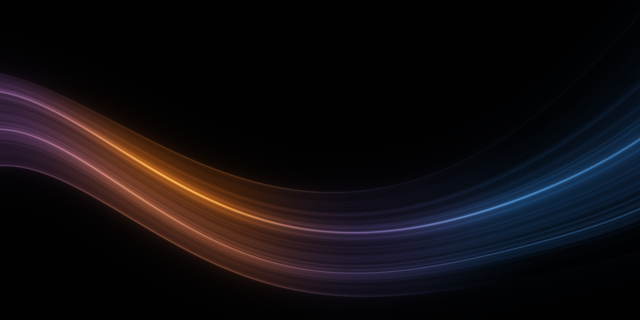
Give the GLSL for this background, as a Shadertoy shader.

```glsl
float hash(float n) {
    return fract(sin(n * 127.1) * 43758.5453);
}

float bump(float x, float center, float width) {
    float d = (x - center) / width;
    return exp(-d * d);
}

// Heights of the four guide curves, top to bottom, as quintics in Newton form
vec4 guides(float u) {
    float k = u * 5.0;
    vec4 h = vec4(-0.104, -0.176, -0.234, -0.228)
           + (k - 4.0) / 5.0 * vec4(0.078, 0.164, 0.221, 0.212);
    h = vec4(0.142, 0.156, 0.186, 0.184) + (k - 3.0) / 4.0 * h;
    h = vec4(0.008, -0.001, -0.021, -0.038) + (k - 2.0) / 3.0 * h;
    h = vec4(-0.1745, -0.1966, -0.190, -0.159) + (k - 1.0) / 2.0 * h;
    return vec4(0.771, 0.7135, 0.596, 0.482) + k * h;
}

// Blend of neighbouring guides; s runs from 0 (top) to 3 (bottom)
float alongRibbon(vec4 g, float s) {
    vec3 t = clamp(s - vec3(0.0, 1.0, 2.0), 0.0, 1.0);
    return g.x + dot(t, g.yzw - g.xyz);
}

vec3 ribbonTint(float u, float s) {
    vec3 orange = mix(vec3(1.0, 0.46, 0.13), vec3(0.95, 0.47, 0.30), smoothstep(0.9, 2.0, s));
    vec3 tint = mix(vec3(0.56, 0.34, 0.62), orange, smoothstep(0.0, 0.23, u));
    tint = mix(tint, vec3(0.43, 0.34, 0.66), smoothstep(0.34, 0.58, u));
    return mix(tint, vec3(0.17, 0.47, 0.83), smoothstep(0.54, 0.84, u));
}

void mainImage(out vec4 fragColor, in vec2 fragCoord) {
    vec2 uv = fragCoord / iResolution.xy;
    float u = uv.x, y = uv.y;
    float aspect = iResolution.x / iResolution.y;
    float pixel = 1.0 / iResolution.y;

    // Ribbon coordinates and slope correction
    vec4 g = guides(u);
    vec4 slope = (guides(u + 0.005) - g) / (0.005 * aspect);
    vec4 lean = inversesqrt(1.0 + slope * slope);
    vec3 part = clamp((g.xyz - y) / (g.xyz - g.yzw), 0.0, 1.0);
    float s = part.x + part.y + part.z;
    vec3 tint = ribbonTint(u, s);
    float right = smoothstep(0.5, 0.85, u);
    float above = (y - g.x) * lean.x;
    float below = (g.w - y) * lean.w;
    float inside = smoothstep(pixel, -pixel, max(above, below));

    // Translucent body and the haze around it
    float body = mix(0.19 + 0.06 * bump(s, 1.6, 0.8), 0.24 * bump(s, 1.2, 0.65), right);
    body *= 1.0 - 0.4 * bump(u, 0.55, 0.16);
    float light = body * inside;
    float outer = max(max(above, below), 0.0);
    light += (1.0 - inside) * 0.07 * exp(-outer / 0.045) * (1.0 - 0.65 * right);

    // Fine filaments, brightest near the two main strands
    for (int i = 0; i < 44; i++) {
        float id = float(i) + 1.0;
        float lane = 3.0 * fract(id * 0.618 + 0.1 * hash(id));
        float cluster = bump(lane, 1.0, 0.3) + 0.8 * bump(lane, 2.0, 0.3);
        float glow = (0.025 + 0.14 * cluster) * (0.3 + hash(id + 50.0));
        glow *= mix(1.0, smoothstep(0.0, 0.7, lane) * smoothstep(3.0, 2.0, lane), right);
        float width = max(0.0016 + 0.005 * hash(id + 90.0), 0.7 * pixel);
        float d = (y - alongRibbon(g, lane)) * alongRibbon(lean, lane);
        light += glow * bump(d, 0.0, width);
    }

    // Main strands: sharp cores with soft halos
    vec4 power = vec4(
        0.05 + 0.22 * bump(u, 0.37, 0.2),
        0.50 + 0.80 * bump(u, 0.27, 0.13) + 0.30 * bump(u, 0.76, 0.16),
        0.27 + 0.50 * bump(u, 0.17, 0.18),
        0.34 * (1.0 - smoothstep(0.25, 0.8, u)));
    vec4 dist = abs(y - g) * lean;
    vec4 thin = dist / max(vec4(0.002, 0.0036, 0.0034, 0.002), vec4(0.8 * pixel));
    vec4 core = power * exp(-thin * thin);
    vec4 halo = power * exp(-dist / vec4(0.012, 0.024, 0.028, 0.012));
    light += dot(halo, vec4(0.12, 0.5, 0.5, 0.15));
    float heat = dot(core, vec4(0.7));

    vec3 color = vec3(0.004, 0.004, 0.007) + tint * light;
    color += heat * mix(tint, vec3(1.0, 0.9, 0.8), 0.18);

    // Soft highlight rolloff
    color = 1.0 - exp(-color * (1.0 + 0.35 * color));
    fragColor = vec4(color, 1.0);
}
```
